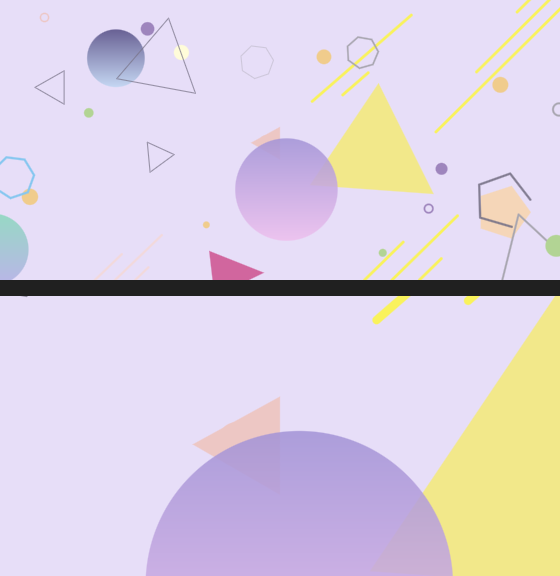
Top, the full canvas; bottom, a detail of the centre.
This background is drawn by a WebGL 2 fragment shader. Its source:

```glsl
#version 300 es
precision highp float;

uniform vec2 u_resolution;
out vec4 outColor;

const float TAU = 6.2831853;
const vec3 LILAC = vec3(0.906, 0.87, 0.972);
const vec3 YELLOW = vec3(0.975, 0.95, 0.36);
const vec3 STRAW = vec3(0.95, 0.91, 0.54);
const vec3 PEACH = vec3(0.96, 0.84, 0.72);
const vec3 BLUSH = vec3(0.93, 0.78, 0.77);
const vec3 ORANGE = vec3(0.94, 0.80, 0.55);
const vec3 GREEN = vec3(0.70, 0.83, 0.58);
const vec3 PURPLE = vec3(0.62, 0.52, 0.74);
const vec3 GRAY = vec3(0.66, 0.65, 0.69);
const vec3 SLATE = vec3(0.47, 0.45, 0.53);

// Distance functions
float segment(vec2 p, vec2 a, vec2 b) {
    vec2 ab = b - a;
    return length(p - a - ab * clamp(dot(p - a, ab) / dot(ab, ab), 0.0, 1.0));
}

float disc(vec2 p, vec2 center, float radius) {
    return length(p - center) - radius;
}

float side(vec2 p, vec2 a, vec2 b) {
    return (b.x - a.x) * (p.y - a.y) - (b.y - a.y) * (p.x - a.x);
}

float triangle(vec2 p, vec2 a, vec2 b, vec2 c) {
    float d = min(segment(p, a, b), min(segment(p, b, c), segment(p, c, a)));
    vec3 s = vec3(side(p, a, b), side(p, b, c), side(p, c, a)) * sign(side(c, a, b));
    return min(s.x, min(s.y, s.z)) > 0.0 ? -d : d;
}

float polygon(vec2 p, float sides, float radius, float turn) {
    float sector = TAU / sides;
    float angle = mod(atan(p.y, p.x) - turn, sector) - 0.5 * sector;
    return length(p) * cos(angle) - radius * cos(0.5 * sector);
}

float outline(float d, float width) {
    return abs(d) - 0.5 * width;
}

// Three parallel strokes; a zero reach leaves one out
float strokes(vec2 p, vec2 start, vec2 gap, vec3 reach, float slope, float width) {
    float d = 1e3;
    for (int i = 0; i < 3; i++) {
        if (reach[i] <= 0.0) continue;
        vec2 a = start + gap * float(i);
        d = min(d, segment(p, a, a + reach[i] * vec2(1.0, slope)));
    }
    return d - 0.5 * width;
}

// Regular polygon path with one side missing
float openPolygon(vec2 p, float sides, float radius, float turn) {
    float d = 1e3;
    for (float i = 0.0; i < sides - 1.0; i++) {
        vec2 t = turn + vec2(i, i + 1.0) * TAU / sides;
        d = min(d, segment(p, radius * vec2(cos(t.x), sin(t.x)), radius * vec2(cos(t.y), sin(t.y))));
    }
    return d;
}

// Layering
vec3 layer(vec3 base, vec3 ink, float d, float soft, float alpha) {
    return mix(base, ink, alpha * clamp(0.5 - d / soft, 0.0, 1.0));
}

vec3 ball(vec3 base, vec2 p, vec2 center, float radius, vec3 low, vec3 high, float soft, float alpha) {
    float t = clamp(0.5 + 0.5 * (p.y - center.y) / radius, 0.0, 1.0);
    return layer(base, mix(low, high, t), disc(p, center, radius), soft, alpha);
}

vec3 scatterDots(vec3 base, vec2 p, float soft) {
    vec3 inks[5] = vec3[5](ORANGE, GREEN, PURPLE, ORANGE, BLUSH);
    for (int i = 0; i < 9; i++) {
        float n = float(i);
        vec2 center = vec2(0.107 + 0.21 * n, fract(0.297 + 0.3 * n));
        float radius = 0.012 + 0.019 * fract(0.9 + 0.37 * n);
        base = layer(base, inks[i % 5], disc(p, center, radius), soft, 1.0);
    }
    return base;
}

void main() {
    vec2 p = gl_FragCoord.xy / u_resolution.y;
    float soft = 1.3 / u_resolution.y;
    vec3 c = LILAC;

    // Slanted strokes
    float d = strokes(p, vec2(1.115, 0.638), vec2(0.109, 0.023), vec3(0.354, 0.091, 0.0), 0.87, 0.01);
    d = min(d, strokes(p, vec2(1.557, 0.529), vec2(0.145, 0.214), vec3(0.47, 0.26, 0.1), 0.99, 0.01));
    d = min(d, strokes(p, vec2(1.302, 0.0), vec2(0.098, 0.0), vec3(0.138, 0.234, 0.078), 0.98, 0.01));
    c = layer(c, YELLOW, d, soft, 1.0);
    d = strokes(p, vec2(0.339, 0.0), vec2(0.072, 0.0), vec3(0.096, 0.167, 0.047), 0.96, 0.008);
    c = layer(c, vec3(0.95, 0.85, 0.86), d, soft, 1.0);

    // Gradient balls and solid triangles
    c = ball(c, p, vec2(0.414, 0.792), 0.103, vec3(0.77, 0.84, 0.95), vec3(0.41, 0.38, 0.58), soft, 1.0);
    c = ball(c, p, vec2(-0.026, 0.109), 0.128, vec3(0.73, 0.71, 0.91), vec3(0.59, 0.85, 0.77), soft, 1.0);
    c = scatterDots(c, p, soft);
    c = layer(c, STRAW, triangle(p, vec2(1.352, 0.703), vec2(1.549, 0.307), vec2(1.107, 0.339)), soft, 1.0);
    c = layer(c, BLUSH, triangle(p, vec2(0.896, 0.49), vec2(1.0, 0.547), vec2(1.0, 0.43)), soft, 1.0);
    c = ball(c, p, vec2(1.023, 0.323), 0.183, vec3(0.93, 0.75, 0.93), vec3(0.64, 0.58, 0.84), soft, 0.87);
    c = layer(c, vec3(0.82, 0.4, 0.62), triangle(p, vec2(0.747, 0.104), vec2(0.943, 0.026), vec2(0.766, -0.06)), soft, 1.0);

    // Thin triangles with one cream accent
    c = layer(c, vec3(1.0, 0.99, 0.85), disc(p, vec2(0.648, 0.8125), 0.027), soft, 1.0);
    d = triangle(p, vec2(0.602, 0.935), vec2(0.417, 0.719), vec2(0.698, 0.667));
    d = min(abs(d), abs(triangle(p, vec2(0.125, 0.688), vec2(0.229, 0.747), vec2(0.229, 0.628))));
    d = min(d, abs(triangle(p, vec2(0.526, 0.492), vec2(0.622, 0.448), vec2(0.536, 0.385))));
    c = layer(c, SLATE, outline(d, 0.003), soft, 0.9);

    // Polygons
    c = layer(c, GRAY, outline(polygon(p - vec2(0.917, 0.779), 7.0, 0.06, 0.1), 0.003), soft, 0.5);
    c = layer(c, GRAY, outline(polygon(p - vec2(1.294, 0.8125), 7.0, 0.057, 0.05), 0.006), soft, 1.0);
    c = layer(c, vec3(0.53, 0.78, 0.94), outline(polygon(p - vec2(0.047, 0.367), 7.0, 0.075, 0.1), 0.008), soft, 1.0);
    c = layer(c, PEACH, polygon(p - vec2(1.797, 0.242), 5.0, 0.099, 0.0), soft, 1.0);
    c = layer(c, SLATE, openPolygon(p - vec2(1.794, 0.284), 5.0, 0.1, 0.03) - 0.004, soft, 0.9);

    // Bent line, end disc and rings
    vec2 bend = vec2(1.852, 0.234);
    d = min(segment(p, vec2(1.794, 0.0), bend), segment(p, bend, vec2(1.966, 0.128)));
    c = layer(c, GRAY, d - 0.0035, soft, 1.0);
    c = layer(c, GREEN, disc(p, vec2(1.987, 0.122), 0.039), soft, 1.0);
    c = layer(c, GRAY, outline(disc(p, vec2(1.997, 0.609), 0.022), 0.007), soft, 1.0);
    c = layer(c, PURPLE, outline(disc(p, vec2(1.531, 0.255), 0.015), 0.006), soft, 1.0);
    c = layer(c, BLUSH, outline(disc(p, vec2(0.159, 0.9375), 0.0145), 0.005), soft, 1.0);

    outColor = vec4(c, 1.0);
}
```
